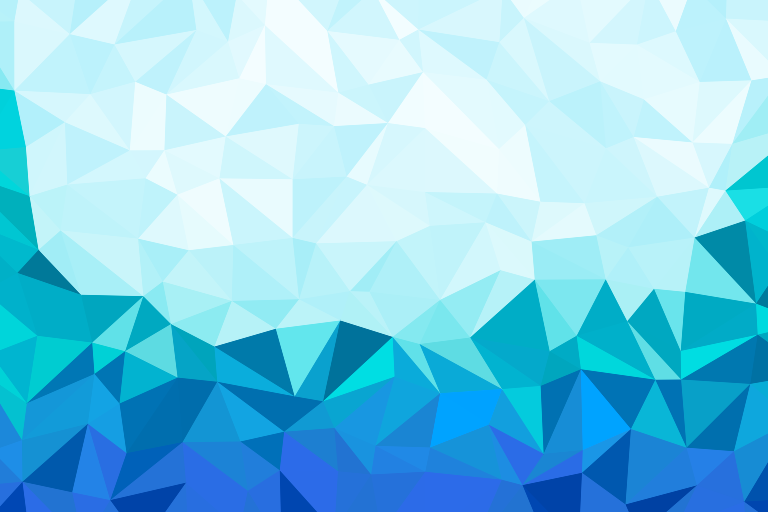
A Shadertoy shader for this background:

```glsl
// Low-poly mosaic: pale icy facets above a ragged bowl of teal and deep blue facets.

#define GRID vec2(15.0, 10.2)           // facet columns and rows
#define JITTER 0.70                     // corner scatter, in cells
#define SHORE 0.348                     // height of the pale/deep border
#define ICE_WHITE vec3(0.965, 0.995, 1.0)
#define ICE_BLUE vec3(0.70, 0.94, 0.985)
#define RIM_AQUA vec3(0.38, 0.89, 0.92)
#define TURQUOISE vec3(0.0, 0.83, 0.85)
#define TEAL vec3(0.0, 0.68, 0.78)
#define AZURE vec3(0.07, 0.62, 0.86)
#define COBALT vec3(0.14, 0.48, 0.87)
#define NAVY vec3(0.0, 0.27, 0.68)

vec3 hash32(vec2 p) {
    vec3 q = fract(p.xyx * vec3(0.1031, 0.1030, 0.0973));
    q += dot(q, q.yxz + 33.33);
    return fract((q.xxy + q.yzz) * q.zyx);
}

float cross2(vec2 a, vec2 b) { return a.x * b.y - a.y * b.x; }

float area(vec2 a, vec2 b, vec2 c) { return cross2(b - a, c - a); }

vec2 corner(vec2 cell) {
    return cell + 0.5 + JITTER * (hash32(cell + 41.0).xy - 0.5);
}

// Signed distance to an edge, positive on its left
float edge(vec2 p, vec2 a, vec2 b) {
    return cross2(normalize(b - a), p - a);
}

float coverage(vec2 p, vec2 a, vec2 b, vec2 c, float pixel) {
    float inside = min(edge(p, a, b), min(edge(p, b, c), edge(p, c, a)));
    return smoothstep(-0.5 * pixel, 0.5 * pixel, inside);
}

// Border height: low in the middle, steep at both sides
float shoreHeight(float x) {
    float left = 0.40 * exp(-x / 0.035) + 0.09 * exp(-x * x / 0.03);
    float right = 0.38 * exp((x - 1.0) / 0.055);
    float bump = (x - 0.75) / 0.08;
    return SHORE + left + right + 0.06 * exp(-bump * bump);
}

vec3 iceColor(vec2 c, float rise, vec3 rnd) {
    vec2 fromGlow = (c - vec2(0.52, 0.72)) / vec2(0.42, 0.35);
    float glow = exp(-dot(fromGlow, fromGlow));
    float light = clamp(0.85 * rnd.x + 0.20 * glow, 0.0, 1.0);
    vec3 ice = mix(ICE_BLUE, ICE_WHITE, light);
    float rim = exp(-max(rise, 0.0) / 0.10) * (0.35 + 0.65 * rnd.y);
    return mix(ice, RIM_AQUA, rim);
}

vec3 deepColor(vec2 c, float depth, vec3 rnd) {
    // Vertical blend from teal through azure to cobalt
    float y = c.y + 0.10 * (rnd.x - 0.5);
    vec3 color = mix(AZURE, TEAL, smoothstep(0.18, 0.33, y));
    color = mix(COBALT, color, smoothstep(0.07, 0.20, y));
    color = mix(color, vec3(0.17, 0.38, 0.87), 0.8 * step(y, 0.08) * rnd.z);

    // Bright, dark and vivid accents
    float upper = smoothstep(0.12, 0.24, c.y);
    if (rnd.y > 0.74) color = mix(color, TURQUOISE, upper);
    if (rnd.y > 0.82 && depth < 0.10) color = RIM_AQUA;
    if (rnd.y < 0.20) {
        vec3 shadow = mix(NAVY, vec3(0.0, 0.45, 0.71), smoothstep(0.03, 0.15, c.y));
        color = mix(shadow, vec3(0.0, 0.46, 0.59), smoothstep(0.24, 0.35, c.y));
    }
    if (rnd.z > 0.94 && abs(c.y - 0.18) < 0.06) color = vec3(0.0, 0.61, 1.0);

    // Sides stay bright where the border climbs
    color = mix(color, TURQUOISE, 0.75 * smoothstep(0.45, 0.62, c.y));
    return color * (0.94 + 0.11 * rnd.z);
}

vec3 facetColor(vec2 centre, vec3 rnd) {
    vec2 c = centre / GRID;
    float rise = c.y - shoreHeight(clamp(c.x, 0.0, 1.0));
    return rise > 0.0 ? iceColor(c, rise, rnd) : deepColor(c, -rise, rnd);
}

void addFacet(inout vec4 sum, vec2 p, vec2 a, vec2 b, vec2 c, vec2 id, float pixel) {
    float weight = coverage(p, a, b, c, pixel);
    if (weight > 0.0)
        sum += weight * vec4(facetColor((a + b + c) / 3.0, hash32(id)), 1.0);
}

void mainImage(out vec4 fragColor, in vec2 fragCoord) {
    vec2 p = fragCoord / iResolution.xy * GRID;
    float pixel = GRID.y / iResolution.y;
    vec2 home = floor(p - 0.5);
    vec4 sum = vec4(0.0);

    // Split each scattered quad along its better-shaped diagonal
    for (int j = -1; j <= 1; j++)
    for (int i = -1; i <= 1; i++) {
        vec2 cell = home + vec2(i, j);
        vec2 sw = corner(cell), se = corner(cell + vec2(1, 0));
        vec2 nw = corner(cell + vec2(0, 1)), ne = corner(cell + 1.0);
        vec2 id = cell * vec2(2.0, 3.0) + 107.0;
        float rising = min(area(sw, se, ne), area(sw, ne, nw));
        float falling = min(area(sw, se, nw), area(se, ne, nw));
        bool useRising = rising > falling;
        addFacet(sum, p, sw, se, useRising ? ne : nw, id, pixel);
        addFacet(sum, p, useRising ? sw : se, ne, nw, id + 1.0, pixel);
    }
    fragColor = vec4(sum.rgb / max(sum.a, 0.001), 1.0);
}
```
